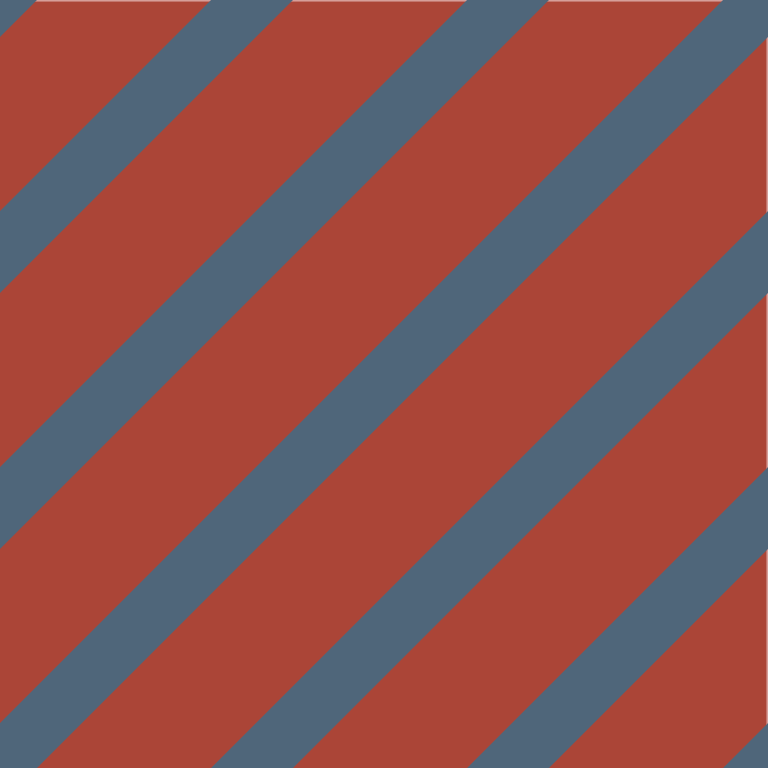
This pattern is drawn by a three.js fragment shader. Its source:

```glsl
varying vec2 vUv;

const vec3 RED = vec3(0.67, 0.27, 0.215);
const vec3 BLUE = vec3(0.31, 0.40, 0.48);
const vec3 PALE = vec3(0.84, 0.62, 0.60);

const float REPEATS = 3.0;
const float STRIPE_WIDTH = 0.32;
const float STRIPE_CENTRE = -0.0156;
const float RIM_WIDTH = 0.002;

// Coverage inside a boundary: 1 where d is negative, blended over one pixel
float coverage(float d, float pixel) {
  return 1.0 - smoothstep(-0.5 * pixel, 0.5 * pixel, d);
}

// Distance to the nearest stripe centre, in repeats
float stripeDistance(float phase, float centre) {
  return abs(fract(phase - centre + 0.5) - 0.5);
}

// Rising diagonal stripes
float diagonalStripes(vec2 p, float repeats, float width, float centre) {
  float phase = (p.x - p.y) * repeats;
  float d = stripeDistance(phase, centre) - 0.5 * width;
  return coverage(d, 0.7 * fwidth(phase));
}

// Hairline along the top and right edges
float edgeRim(vec2 p, float width) {
  float inset = 1.0 - max(p.x, p.y);
  return coverage(inset - width, fwidth(p.x));
}

void main() {
  float stripe = diagonalStripes(vUv, REPEATS, STRIPE_WIDTH, STRIPE_CENTRE);

  // The rim shows only on the red bands
  vec3 ground = mix(RED, PALE, edgeRim(vUv, RIM_WIDTH));
  gl_FragColor = vec4(mix(ground, BLUE, stripe), 1.0);
}
```
